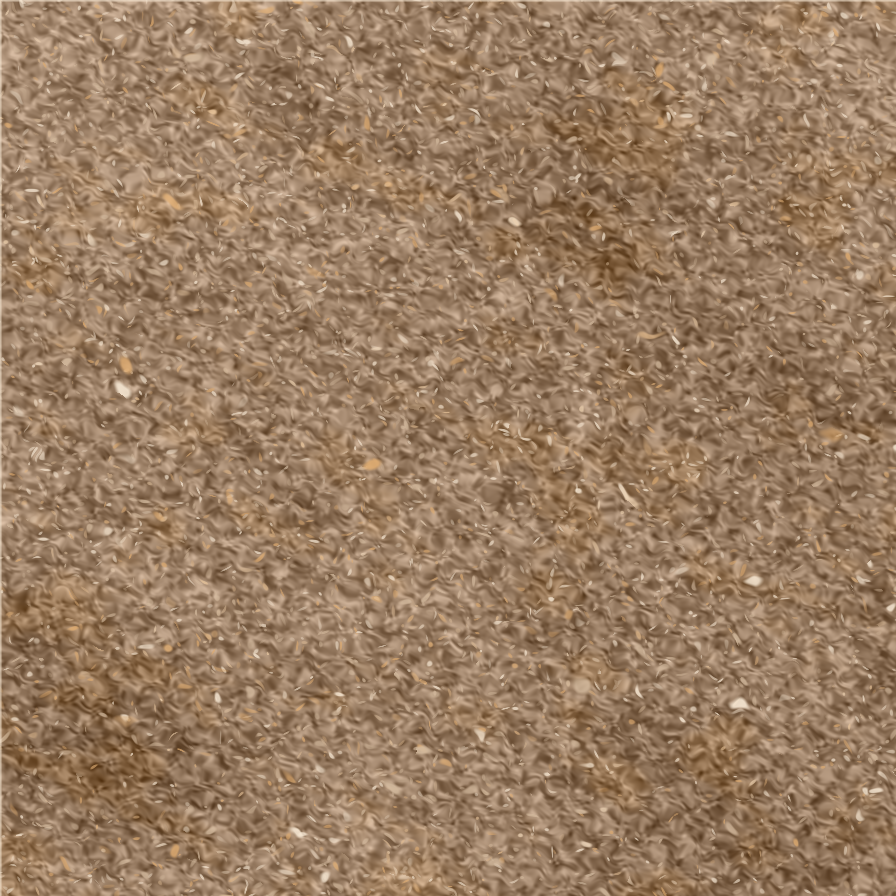
This texture is drawn by a WebGL 1 fragment shader. Its source:

```glsl
precision highp float;

uniform vec2 u_resolution;

const vec3 WARM_SHIFT = vec3(0.0, -0.11, -0.21);
const vec3 CREAM = vec3(0.97, 0.91, 0.83);
const vec3 OCHRE = vec3(0.87, 0.67, 0.44);
const vec3 SAND = vec3(0.83, 0.73, 0.62);
const float GRAIN_ANGLE = -0.42;

// Sine-free hashes
float hash1(vec2 p) {
  vec3 q = fract(p.xyx * 0.1031);
  q += dot(q, q.yzx + 33.33);
  return fract((q.x + q.y) * q.z);
}

vec4 hash4(vec2 p) {
  return vec4(hash1(p), hash1(p + 37.7), hash1(p + 91.3), hash1(p + 153.9));
}

float valueNoise(vec2 p) {
  vec2 cell = floor(p);
  vec2 f = fract(p);
  f = f * f * (3.0 - 2.0 * f);
  float low = mix(hash1(cell), hash1(cell + vec2(1.0, 0.0)), f.x);
  float high = mix(hash1(cell + vec2(0.0, 1.0)), hash1(cell + 1.0), f.x);
  return mix(low, high, f.y);
}

float fbm(vec2 p) {
  float sum = 0.0;
  float weight = 0.5;
  for (int i = 0; i < 4; i++) {
    sum += weight * valueNoise(p);
    p = p * 2.03 + 17.3;
    weight *= 0.5;
  }
  return sum / 0.9375;
}

vec2 rotate(vec2 p, float angle) {
  float c = cos(angle);
  float s = sin(angle);
  return vec2(c * p.x + s * p.y, c * p.y - s * p.x);
}

// Scattered slivers: x = coverage, y = random tint of the strongest sliver
vec2 flakes(vec2 p, float density, float spread, float seed) {
  vec2 cell = floor(p);
  vec2 best = vec2(0.0);
  for (int j = -1; j <= 1; j++) {
    for (int i = -1; i <= 1; i++) {
      vec2 id = cell + vec2(float(i), float(j));
      vec4 rnd = hash4(id + seed);
      vec4 shape = hash4(id + seed + 211.0);
      float angle = GRAIN_ANGLE + (shape.x - 0.5) * spread;
      vec2 radius = vec2(mix(0.25, 0.62, shape.y), mix(0.14, 0.27, shape.z));
      float dist = length(rotate(p - id - rnd.xy, angle) / radius);
      float strength = step(rnd.z, density) * mix(0.35, 1.0, shape.w);
      float cover = strength * (1.0 - smoothstep(0.5, 1.25, dist));
      if (cover > best.x) best = vec2(cover, rnd.w);
    }
  }
  return best;
}

vec3 flakeColor(float tint) {
  vec3 color = mix(SAND, OCHRE, smoothstep(0.35, 0.5, tint));
  return mix(color, CREAM, smoothstep(0.62, 0.75, tint));
}

vec3 addFlakes(vec3 base, vec2 flake, float opacity) {
  return mix(base, flakeColor(flake.y), flake.x * opacity);
}

void main() {
  vec2 uv = gl_FragCoord.xy / u_resolution;
  vec2 along = rotate(uv, GRAIN_ANGLE);

  // Broad drifts and the clusters in which flakes gather
  float drift = fbm(along * vec2(3.0, 5.0) + 4.0);
  float cluster = smoothstep(0.38, 0.72, fbm(along * vec2(9.0, 17.0) + 31.0));

  // Ragged coordinates for the grains
  vec2 bend = vec2(valueNoise(uv * 70.0), valueNoise(uv * 70.0 + 53.0)) - 0.5;
  vec2 ragged = uv + bend * 0.009;
  vec2 raggedAlong = rotate(ragged, GRAIN_ANGLE);

  // Fine brown ground
  float coarse = valueNoise(raggedAlong * vec2(85.0, 150.0)) - 0.5;
  float fine = valueNoise(raggedAlong * vec2(170.0, 260.0) + 71.0) - 0.5;
  float tone = 0.582 + 0.21 * coarse + 0.29 * fine + 0.2 * (drift - 0.5);
  vec3 color = vec3(tone) + WARM_SHIFT;
  float rust = smoothstep(0.5, 0.75, fbm(along * vec2(12.0, 20.0) + 83.0));
  color += rust * vec3(0.015, -0.005, -0.035);

  // Mineral flakes from small to large
  float richness = mix(0.5, 1.2, smoothstep(0.3, 0.65, drift));
  vec2 dust = flakes(ragged * 125.0, 0.25 * richness, 2.6, 5.0);
  vec2 chips = flakes(ragged * 72.0, 0.04 + 0.2 * cluster, 2.0, 307.0);
  vec2 shards = flakes(ragged * 40.0, 0.004 + 0.07 * cluster, 1.3, 613.0);
  color = addFlakes(color, dust, 0.72);
  color = addFlakes(color, chips, 0.85);
  color = addFlakes(color, shards, 0.95);

  // Pale slab edge at the top and left
  float edge = min(uv.x, 1.0 - uv.y);
  color = mix(color, CREAM, 0.6 * (1.0 - smoothstep(0.0005, 0.003, edge)));

  gl_FragColor = vec4(clamp(color, 0.0, 1.0), 1.0);
}
```
